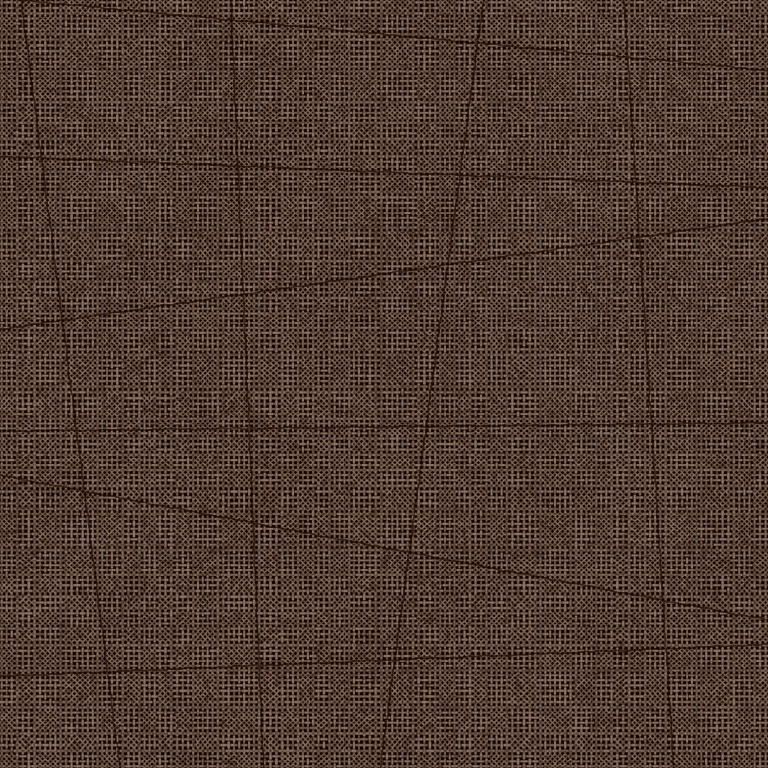
Write a WebGL 2 fragment shader that draws this texture.

```glsl
#version 300 es
precision highp float;

uniform vec2 u_resolution;
out vec4 fragColor;

const float TAU = 6.2831853;
const float THREADS = 146.0;
const vec3 SHADOW = vec3(0.075, -0.01, -0.055);
const vec3 FIBRE = vec3(0.475, 0.39, 0.34);

float hash(vec2 p) {
    return fract(sin(dot(p, vec2(127.1, 311.7))) * 4375.85);
}

// Uneven thread spacing from layered sines, one axis at a time
vec2 unevenGrid(vec2 uv, float count) {
    return uv * count + 0.15 * sin(uv * 41.0 + 1.0) + 0.12 * sin(uv * 97.0);
}

vec2 ridges(vec2 grid) {
    return 0.5 - 0.5 * cos(TAU * grid);
}

// Brightness of one thread: its own tone, streaks along it, and fine grain
float threadTone(float thread, float along, float seed) {
    float own = hash(vec2(thread, seed));
    float streak = hash(vec2(thread + seed, floor(along / 4.0)));
    float grain = hash(vec2(thread - seed, floor(along * 2.0)));
    return 0.7 + 0.1 * own + 0.2 * streak + 0.3 * grain;
}

// Plain weave: 0 in the holes, about 1 on the raised threads
float weave(vec2 grid) {
    vec2 id = floor(grid);
    vec2 ridge = ridges(grid);
    float over = mod(id.x + id.y, 2.0);
    float warp = ridge.x * threadTone(id.x, grid.y, 3.0) * mix(0.9, 1.1, over);
    float weft = ridge.y * threadTone(id.y, grid.x, 17.0) * mix(1.1, 0.9, over);
    return max(warp, weft);
}

// Crossed diagonals that share the holes of the plain weave
float diagonalWeave(vec2 grid) {
    vec2 ridge = ridges(vec2(grid.x + grid.y, grid.x - grid.y));
    float grain = hash(floor(grid * 2.0));
    return max(ridge.x, ridge.y) * (0.75 + 0.5 * grain);
}

// Small soft blocks where the diagonals show through
float diagonalShare(vec2 uv) {
    vec2 block = sin(uv * 107.0 + 1.5 * sin(uv * 31.0));
    return smoothstep(-0.5, 0.7, block.x * block.y);
}

// Distance to the nearest of several leaning, slightly ragged lines
float seamDistance(float along, float across, int count, float lean, vec2 phase) {
    float nearest = 1.0;
    for (int i = 0; i < count; i++) {
        float k = float(i);
        float slope = lean * (1.0 - 0.1 * k) * sin(k * phase.x + phase.y);
        float centre = (k + 0.5) / float(count) + 0.02 * sin(k * 2.3 + 1.0);
        float ragged = 0.0005 * (sin(along * 83.0 + k) + sin(along * 291.0 + k * 3.0));
        float offset = across - centre - slope * (along - 0.5) - ragged;
        nearest = min(nearest, abs(offset) / sqrt(1.0 + slope * slope));
    }
    return nearest;
}

float lineMask(float dist, float halfWidth, float pixel) {
    return 1.0 - smoothstep(halfWidth - 0.5 * pixel, halfWidth + 0.5 * pixel, dist);
}

void main() {
    float pixel = 1.0 / u_resolution.y;
    vec2 uv = gl_FragCoord.xy * pixel;

    // Cloth with faint broad mottling
    vec2 grid = unevenGrid(uv, THREADS);
    float cloth = mix(weave(grid), diagonalWeave(grid), 0.75 * diagonalShare(uv));
    float tone = 1.35 * cloth - 0.36;
    tone += 0.015 * sin(uv.x * 19.0 + 2.0 * sin(uv.y * 13.0));

    // Dark creases running across and up the cloth
    float across = seamDistance(uv.x, uv.y - 0.04, 6, 0.21, vec2(4.58, 0.2));
    float upward = seamDistance(uv.y, uv.x + 0.05, 4, 0.17, vec2(2.0, 4.0));
    float crease = lineMask(min(across, upward), 0.0012, pixel);
    tone = mix(tone, 0.05 + 0.25 * tone, 0.85 * crease);

    vec3 colour = mix(SHADOW, FIBRE, clamp(tone, -0.1, 1.15));
    fragColor = vec4(clamp(colour, 0.0, 1.0), 1.0);
}
```
